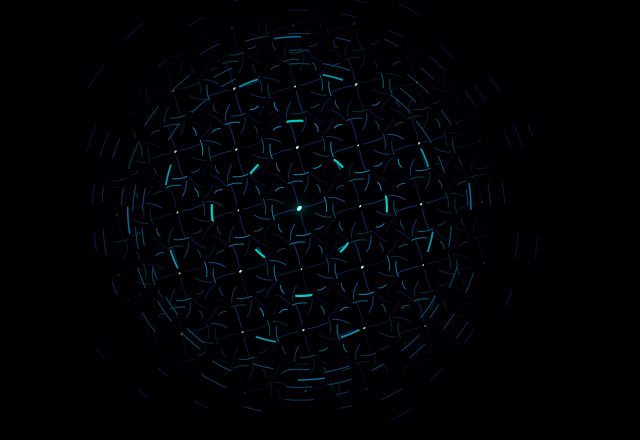
Give the GLSL for this background, as a WebGL 2 fragment shader.

```glsl
#version 300 es
precision highp float;
// Fine luminous arcs on black: a tilted lattice of sparks, each ringed by a
// four-fold motif of curved strokes, with brighter concentric arcs laid over
// it and sparse random arcs fading outward in a wide circle.

uniform vec2 u_resolution;
out vec4 fragColor;

const float QUARTER = 1.5707963;
const float SPACING = 0.1385;
const float TILT = 0.034;
const vec2 CENTRE = vec2(-0.047, 0.0265);

const vec3 BACKDROP = vec3(0.0, 0.0, 0.008);
const vec3 CYAN = vec3(0.0, 0.80, 0.76);
const vec3 AZURE = vec3(0.05, 0.42, 0.60);
const vec3 INDIGO = vec3(0.05, 0.09, 0.30);
const vec3 SPARK = vec3(0.62, 1.0, 0.95);

// Motif strokes in cell units: end points, sideways bend and colour.
const int STROKES = 5;
const vec4 ENDS[STROKES] = vec4[](
  vec4(-0.11, 0.41, -0.02, 0.08), vec4(-0.17, 0.415, 0.066, 0.443),
  vec4(0.30, 0.38, 0.35, 0.255), vec4(0.26, -0.085, 0.51, -0.16),
  vec4(0.405, -0.44, 0.575, -0.21));
const float BENDS[STROKES] = float[](0.01, 0.016, 0.016, -0.022, 0.025);
const vec3 TINTS[STROKES] = vec3[](
  vec3(0.05, 0.16, 0.36), vec3(0.06, 0.46, 0.60), vec3(0.08, 0.48, 0.66),
  vec3(0.06, 0.26, 0.46), vec3(0.05, 0.07, 0.24));

// Concentric arcs, repeated each quarter turn: radius, angle, half length.
const int ACCENTS = 5;
const vec3 ARCS[ACCENTS] = vec3[](
  vec3(0.199, 0.05, 0.017), vec3(0.136, 0.855, 0.012),
  vec3(0.308, 0.385, 0.021), vec3(0.308, -0.25, 0.022),
  vec3(0.390, 0.07, 0.029));

float hash(vec2 p) {
  vec3 v = fract(p.xyx * 0.1031);
  v += dot(v, v.yzx + 33.33);
  return fract((v.x + v.y) * v.z);
}

float cover(float d, float halfWidth, float pixel) {
  return 1.0 - smoothstep(halfWidth - 0.7 * pixel, halfWidth + 0.7 * pixel, d);
}

float strokeDistance(vec2 p, vec4 ends, float bend) {
  vec2 axis = 0.5 * (ends.zw - ends.xy);
  float halfLength = length(axis);
  vec2 u = axis / halfLength;
  vec2 q = p - 0.5 * (ends.xy + ends.zw);
  vec2 local = vec2(dot(q, u), dot(q, vec2(-u.y, u.x)));
  float t = clamp(local.x / halfLength, -1.0, 1.0);
  return length(local - vec2(t * halfLength, bend * (1.0 - t * t)));
}

// Distance to an arc about the origin, repeated every period in angle.
float arcDistance(vec2 polar, vec3 arc, float period) {
  float turn = mod(polar.y - arc.y + 0.5 * period, period) - 0.5 * period;
  return length(vec2(polar.x - arc.x, max(abs(turn) * arc.x - arc.z, 0.0)));
}

// Strokes and spark belonging to one lattice point.
vec3 cellLight(vec2 q, vec2 id, float fade, float pixel) {
  vec3 light = vec3(0.0);
  vec2 turned = q;
  for (int side = 0; side < 4; side++) {
    for (int i = 0; i < STROKES; i++) {
      float gain = mix(0.4, 1.2, hash(id * 7.0 + vec2(side * 5 + i, side + 40)));
      float d = strokeDistance(turned, ENDS[i], BENDS[i]) * SPACING;
      light = max(light, TINTS[i] * gain * fade * cover(d, 0.0012, pixel));
    }
    turned = vec2(-turned.y, turned.x);
  }
  float main = 1.0 - step(0.5, dot(id, id));
  vec2 tail = vec2(q.x + q.y, 1.5 * (q.y - q.x)) * 0.707 * SPACING;
  float size = mix(0.0022 + 0.0018 * hash(id + 90.0), 0.0065, main);
  float glow = main * 0.4 * exp(-length(q) * SPACING / 0.010);
  return light + SPARK * fade * cover(length(tail), size, pixel) + CYAN * glow;
}

// Random arcs along widening rings, dimming and turning bluer outward.
vec3 outerArcs(vec2 polar, float pixel) {
  vec3 light = vec3(0.0);
  const float SECTORS = 26.0;
  float period = 4.0 * QUARTER / SECTORS;
  for (int ring = 0; ring < 8; ring++) {
    float k = float(ring) / 7.0;
    float sector = mod(floor(polar.y / period), SECTORS);
    vec2 seed = vec2(sector, ring * 17 + 3);
    float radius = mix(0.35, 0.57, k) + 0.018 * (hash(seed) - 0.5);
    float halfLength = mix(0.012, 0.033, hash(seed + 31.0));
    float d = arcDistance(polar, vec3(radius, (sector + 0.5) * period, halfLength), 4.0 * QUARTER);
    float shown = step(mix(0.4, 0.72, k), hash(seed + 67.0));
    vec3 tint = mix(AZURE * 0.75, INDIGO * 0.7, smoothstep(0.0, 0.75, k));
    light = max(light, tint * shown * cover(d, 0.0011, pixel));
  }
  return light;
}

void main() {
  float pixel = 1.0 / u_resolution.y;
  vec2 p = (gl_FragCoord.xy - 0.5 * u_resolution) * pixel - CENTRE;
  vec2 polar = vec2(length(p), atan(p.y, p.x));
  vec3 color = BACKDROP;

  // Tilted lattice: the four nearest points reach every stroke.
  vec2 q = mat2(cos(TILT), -sin(TILT), sin(TILT), cos(TILT)) * p / SPACING;
  float fade = 1.0 - smoothstep(0.24, 0.49, polar.x);
  for (int i = 0; i < 4; i++) {
    vec2 id = floor(q) + vec2(i % 2, i / 2);
    color += cellLight(q - id, id, fade, pixel);
  }

  // Bright concentric arcs.
  for (int i = 0; i < ACCENTS; i++) {
    float outward = smoothstep(0.2, 0.39, ARCS[i].x);
    float d = arcDistance(polar, ARCS[i], QUARTER);
    vec3 tint = mix(CYAN, AZURE, outward);
    color = max(color, tint * cover(d, mix(0.0026, 0.0017, outward), pixel));
  }
  vec2 lowered = p + vec2(0.0, 0.022);
  color = max(color, outerArcs(vec2(length(lowered), atan(lowered.y, lowered.x)), pixel));
  fragColor = vec4(min(color, 1.0), 1.0);
}
```
